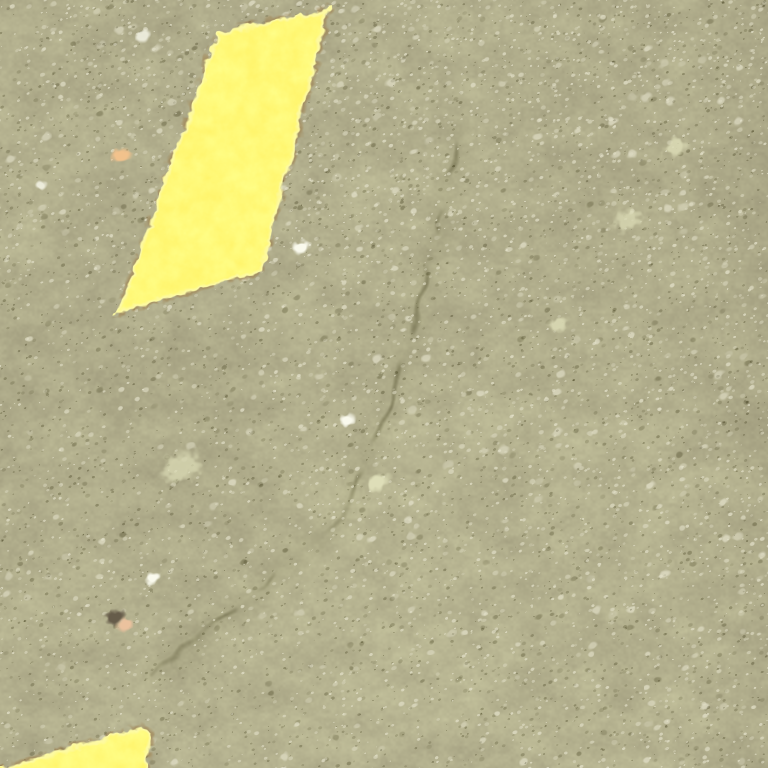
Write a three.js fragment shader that draws this texture.

```glsl
// Weathered asphalt seen obliquely, with one slanted yellow paint bar and the
// corner of a second. Layered noise gives the mottling, hashed grids scatter
// the grit, and half-plane distances with a noisy border cut out the paint.
varying vec2 vUv;

float hash(vec2 p) {
  vec3 q = fract(vec3(p.xyx) * 0.1031);
  q += dot(q, q.yzx + 33.33);
  return fract((q.x + q.y) * q.z);
}

float noise(vec2 p) {
  vec2 i = floor(p), f = fract(p);
  f = f * f * (3.0 - 2.0 * f);
  return mix(mix(hash(i), hash(i + vec2(1, 0)), f.x),
             mix(hash(i + vec2(0, 1)), hash(i + vec2(1, 1)), f.x), f.y);
}

float fbm(vec2 p) {
  float sum = 0.0, amp = 0.5;
  for (int i = 0; i < 4; i++) {
    sum += amp * noise(p);
    p = mat2(1.6, 1.2, -1.2, 1.6) * p + 7.3;
    amp *= 0.5;
  }
  return sum;
}

// Signed distance to the line a-b, positive on its left
float leftOf(vec2 p, vec2 a, vec2 b) {
  vec2 d = normalize(b - a);
  return dot(p - a, vec2(-d.y, d.x));
}

// Convex quad with clockwise corners, negative inside
float quad(vec2 p, vec2 a, vec2 b, vec2 c, vec2 d) {
  return max(max(leftOf(p, a, b), leftOf(p, b, c)),
             max(leftOf(p, c, d), leftOf(p, d, a)));
}

float segment(vec2 p, vec2 a, vec2 b) {
  vec2 d = b - a;
  return length(p - a - d * clamp(dot(p - a, d) / dot(d, d), 0.0, 1.0));
}

// Soft irregular pebble coverage
float pebble(vec2 p, vec2 centre, float radius) {
  vec2 d = p - centre;
  d.y = d.y * 1.25 - d.x * 0.25;
  float r = radius * (0.65 + 0.7 * noise(p * 180.0));
  return 1.0 - smoothstep(r * 0.5, r * 1.2, length(d));
}

// One hashed pebble per cell, kept in a given share of cells
float grit(vec2 p, float cells, float share, float seed) {
  vec2 id = floor(p * cells);
  vec2 key = id + seed;
  vec2 centre = (id + 0.3 + 0.4 * vec2(hash(key + 11.0), hash(key + 23.0))) / cells;
  float size = mix(0.12, 0.3, hash(key + 37.0)) / cells;
  return step(hash(key), share) * pebble(p, centre, size) * (0.35 + 0.65 * hash(key + 51.0));
}

vec3 asphalt(vec2 p) {
  float broad = fbm(p * 4.0 + 3.0);
  float mottle = fbm(p * vec2(26.0, 34.0));
  float grain = noise(p * vec2(150.0, 190.0)) * 0.6 + noise(p * 300.0) * 0.4;
  float tone = 0.44 + 0.7 * (broad - 0.47) + 1.3 * (mottle - 0.47) + 0.7 * (grain - 0.5);
  tone += 0.3 * exp(-9.0 * dot(p - vec2(0.73, 0.22), p - vec2(0.73, 0.22)));
  tone -= 0.35 * smoothstep(0.88, 1.02, p.x);
  vec3 col = mix(vec3(0.66, 0.645, 0.52), vec3(0.735, 0.725, 0.585), tone);

  // Broken, wandering crack
  vec2 w = p + 0.014 * (vec2(noise(p * 38.0), noise(p * 38.0 + 9.0)) - 0.5);
  float crack = min(min(segment(w, vec2(0.60, 0.82), vec2(0.548, 0.61)),
                        segment(w, vec2(0.548, 0.61), vec2(0.51, 0.48))),
                    min(segment(w, vec2(0.51, 0.48), vec2(0.44, 0.32)),
                        segment(w, vec2(0.44, 0.32), vec2(0.20, 0.12))));
  float broken = smoothstep(0.4, 0.75, noise(p * 24.0 + 4.0));
  col -= 0.13 * broken * (1.0 - smoothstep(0.0, 0.006, crack));
  col -= 0.025 * (1.0 - smoothstep(0.0, 0.03, crack));

  // Dark pits and pale grit, denser toward the upper right
  float density = 0.1 + 0.14 * smoothstep(0.5, 1.7, p.x + p.y) + 0.12 * (broad - 0.4);
  for (int i = 0; i < 4; i++) {
    float k = float(i);
    vec2 q = p + 0.013 * k;
    col -= 0.15 * grit(q, 58.0 + 25.0 * k, 0.10, 90.0 + 40.0 * k);
    float pale = grit(q, 42.0 + 24.0 * k, density, 300.0 + 70.0 * k);
    col = mix(col, vec3(0.89, 0.88, 0.79), 0.75 * pale);
  }
  return col;
}

// Larger stones that stand out from the grit
vec3 landmarks(vec3 col, vec2 p) {
  vec3 white = vec3(0.98, 0.98, 0.93), cream = vec3(0.87, 0.87, 0.72);
  col = mix(col, white, pebble(p, vec2(0.392, 0.678), 0.011));
  col = mix(col, white, pebble(p, vec2(0.452, 0.452), 0.010));
  col = mix(col, white, pebble(p, vec2(0.198, 0.247), 0.010));
  col = mix(col, white, 0.8 * pebble(p, vec2(0.185, 0.953), 0.010));
  col = mix(col, white, 0.8 * pebble(p, vec2(0.053, 0.759), 0.008));
  col = mix(col, cream, pebble(p, vec2(0.491, 0.372), 0.015));
  col = mix(col, cream, 0.7 * pebble(p, vec2(0.235, 0.391), 0.026));
  col = mix(col, cream, 0.7 * pebble(p, vec2(0.817, 0.713), 0.018));
  col = mix(col, cream, 0.8 * pebble(p, vec2(0.879, 0.809), 0.015));
  col = mix(col, cream, 0.8 * pebble(p, vec2(0.726, 0.577), 0.012));
  col = mix(col, vec3(0.95, 0.76, 0.55), pebble(p, vec2(0.157, 0.797), 0.012));
  col = mix(col, vec3(0.40, 0.36, 0.29), pebble(p, vec2(0.149, 0.196), 0.012));
  return mix(col, vec3(0.92, 0.76, 0.62), pebble(p, vec2(0.163, 0.187), 0.010));
}

void main() {
  vec2 p = vUv;
  vec3 col = landmarks(asphalt(p), p);

  // Paint bars with a chipped rim
  float bar = quad(p, vec2(0.284, 0.957), vec2(0.429, 0.990), vec2(0.341, 0.646), vec2(0.153, 0.595));
  float corner = quad(p, vec2(-0.2, -0.058), vec2(0.184, 0.054), vec2(0.196, 0.045), vec2(0.186, -0.06));
  float edge = min(bar, corner) + 0.007 * (noise(p * 95.0) - 0.5) + 0.003 * (noise(p * 230.0) - 0.5);
  vec3 paint = vec3(1.0, 0.975, 0.47) + vec3(0.0, 0.05, 0.14) * (fbm(p * 70.0) - 0.45);
  paint = mix(paint, vec3(0.99, 0.98, 0.71), 0.7 * smoothstep(-0.006, -0.001, edge));
  float rim = smoothstep(0.007, 0.001, edge) * smoothstep(0.3, 0.7, noise(p * 120.0 + 5.0));
  col = mix(col, vec3(0.62, 0.50, 0.30), 0.6 * rim);
  gl_FragColor = vec4(mix(col, paint, 1.0 - smoothstep(-0.0015, 0.0015, edge)), 1.0);
}
```
